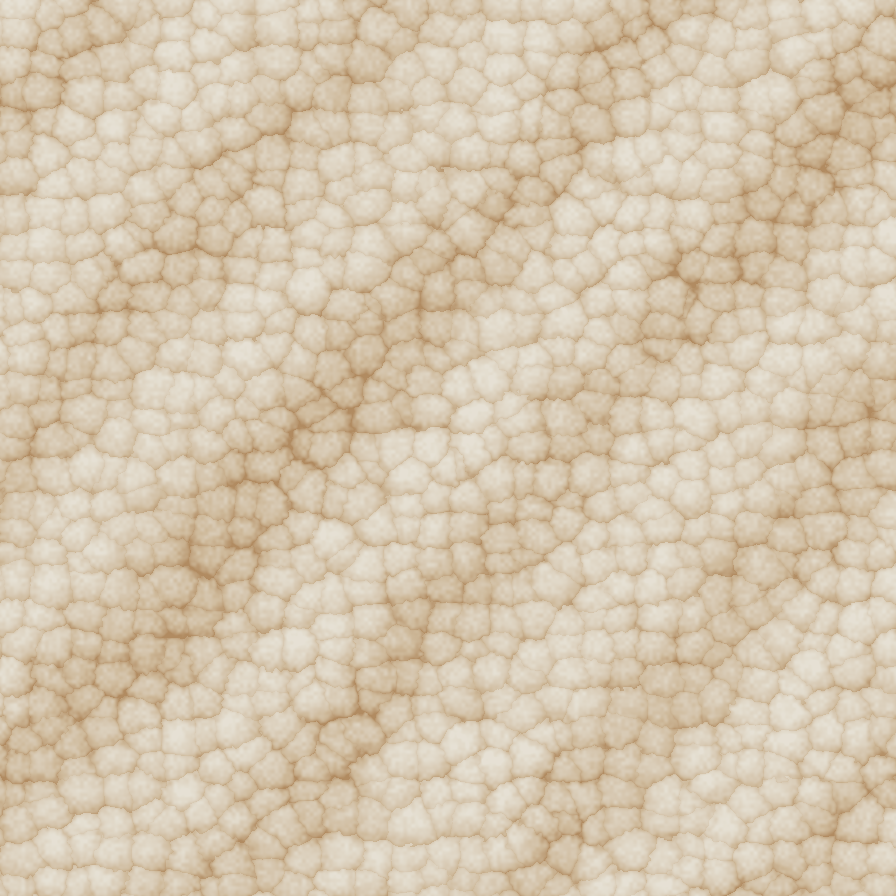
A WebGL 1 fragment shader for this texture:

```glsl
precision highp float;
// Cream sherpa fleece: soft rounded tufts over broad diagonal folds.
uniform vec2 u_resolution;

const vec3 CREAM = vec3(0.87, 0.83, 0.76);
const vec3 OAT   = vec3(0.84, 0.78, 0.69);
const vec3 SAND  = vec3(0.81, 0.73, 0.61);
const vec3 TAN   = vec3(0.76, 0.65, 0.51);

const float TUFTS = 29.0;             // tufts across the canvas
const float JITTER = 0.76;            // irregularity of tuft positions
const float SIZE_SPREAD = 0.28;       // difference between large and small tufts
const float GAP_WIDTH = 0.095;        // softness of the creases, in tufts
const float GAP_DEPTH = 0.092;
const float DOME = 0.15;              // darkening towards the tuft rims
const float FOLD_PERIOD = 0.245;
const float FOLD_OFFSET = -0.06;
const float FOLD_DEPTH = 0.135;
const vec2 FOLD_NORMAL = vec2(0.77, -0.64);
const vec2 LIGHT = vec2(-0.35, 0.94);
const float LIGHT_GAIN = 0.10;
const float FUZZ = 0.13;
const float BASE_TONE = 0.802;

vec3 hash3(vec2 p) {
  vec3 q = fract(vec3(p.xyx) * vec3(0.1031, 0.1030, 0.0973));
  q += dot(q, q.yxz + 33.33);
  return fract((q.xxy + q.yzz) * q.zyx);
}

float noise(vec2 p) {
  vec2 i = floor(p), f = fract(p);
  f = f * f * (3.0 - 2.0 * f);
  return mix(mix(hash3(i).x, hash3(i + vec2(1.0, 0.0)).x, f.x),
             mix(hash3(i + vec2(0.0, 1.0)).x, hash3(i + vec2(1.0)).x, f.x), f.y);
}

vec2 warp(vec2 p) {
  return vec2(noise(p), noise(p + 47.3)) - 0.5;
}

// Centre of a tuft (xy) and its size bonus (z).
vec3 tuft(vec2 cell) {
  vec3 h = hash3(cell + 71.0);
  return vec3(cell + 0.5 + JITTER * (h.xy - 0.5), SIZE_SPREAD * h.z);
}

// Offset from the owning tuft's centre (xy), crease darkness (z), tuft size (w).
vec4 tufts(vec2 p) {
  vec2 home = floor(p);
  vec3 owner = vec3(0.0);
  float best = 100.0;
  for (int y = -2; y <= 2; y++) {
    for (int x = -2; x <= 2; x++) {
      vec3 t = tuft(home + vec2(float(x), float(y)));
      vec2 d = p - t.xy;
      float power = dot(d, d) - t.z;
      if (power < best) { best = power; owner = t; }
    }
  }
  // Sum over all borders, so that creases deepen and round off where tufts meet.
  float crease = 0.0;
  for (int y = -2; y <= 2; y++) {
    for (int x = -2; x <= 2; x++) {
      vec3 t = tuft(home + vec2(float(x), float(y)));
      vec2 d = p - t.xy;
      float span = length(t.xy - owner.xy);
      if (span > 0.001) {
        float border = (dot(d, d) - t.z - best) / (2.0 * span);
        crease += exp(-border / GAP_WIDTH);
      }
    }
  }
  return vec4(p - owner.xy, min(crease, 1.7), owner.z / SIZE_SPREAD);
}

// Darkness of the diagonal folds, 0 on crests and 1 in valleys.
float folds(vec2 p) {
  float across = dot(p, FOLD_NORMAL) - FOLD_OFFSET;
  across += 0.05 * (noise(p * 4.0 + 9.0) - 0.5) + 0.04 * (noise(p * 13.0) - 0.5);
  float wave = 0.5 + 0.5 * cos(6.28318 * across / FOLD_PERIOD);
  return pow(wave, 1.5) * mix(0.35, 1.15, noise(p * 3.2 + 21.0));
}

vec3 fleeceColour(float tone) {
  vec3 c = mix(TAN, SAND, (tone - TAN.b) / (SAND.b - TAN.b));
  c = tone > SAND.b ? mix(SAND, OAT, (tone - SAND.b) / (OAT.b - SAND.b)) : c;
  return tone > OAT.b ? mix(OAT, CREAM, (tone - OAT.b) / (CREAM.b - OAT.b)) : c;
}

void main() {
  vec2 p = gl_FragCoord.xy / min(u_resolution.x, u_resolution.y);

  // Bend the tuft outlines and fray them with fibres.
  vec2 q = p * TUFTS * vec2(0.96, 1.06);
  q += 0.26 * warp(q * 1.3) + 0.09 * warp(q * 3.5) + 0.14 * warp(p * 200.0);
  vec4 t = tufts(q);

  // Folds, creases, then rounded tufts lit from above.
  float fold = folds(p);
  float patchy = noise(p * 14.0 + 5.0);
  float tone = BASE_TONE - FOLD_DEPTH * fold;
  tone -= GAP_DEPTH * t.z * mix(0.6, 1.3, patchy) * (0.8 + 0.4 * fold);
  tone += LIGHT_GAIN * dot(t.xy, LIGHT) - DOME * dot(t.xy, t.xy);
  tone += 0.035 * (t.w - 0.5) + 0.03 * (patchy - 0.5);

  // Fine woolly grain, stronger in the shade.
  float grain = 0.65 * noise(p * 230.0) + 0.35 * noise(p * 120.0 + 13.0) - 0.5;
  tone += FUZZ * grain * (0.75 + 0.5 * fold);

  gl_FragColor = vec4(fleeceColour(clamp(tone, 0.38, 0.83)), 1.0);
}
```
